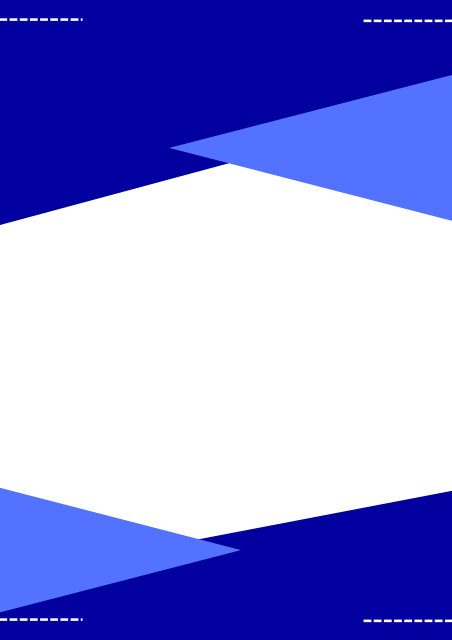
Write a Shadertoy shader that draws this background.

```glsl
// Navy and blue angular wedges framing a white page, with dashed lines near the corners.

// Coverage of the region where a signed distance (in canvas units) is positive
float cover(float dist, float size) {
    return clamp(dist * size + 0.5, 0.0, 1.0);
}

// Sideways wedge with its tip at apex, opening to the right (dir = 1) or left (dir = -1)
float wedge(vec2 p, vec2 apex, float dir, float slope) {
    float halfHeight = (p.x - apex.x) * dir * slope;
    return cover(halfHeight - abs(p.y - apex.y), iResolution.y);
}

// Horizontal dashed line between two x limits
float dashes(vec2 p, float y, float from, float to, float phase) {
    float period = 0.0225, dashHalf = 0.0086;
    float along = abs(mod(p.x - phase, period) - dashHalf);
    along = min(along, period - along);
    float inside = min(dashHalf - along, min(p.x - from, to - p.x));
    return cover(inside, iResolution.x) * cover(0.002 - abs(p.y - y), iResolution.y);
}

void mainImage(out vec4 fragColor, in vec2 fragCoord) {
    vec2 uv = fragCoord / iResolution.xy;
    vec3 white = vec3(1.0);
    vec3 navy = vec3(0.008, 0.0, 0.62);
    vec3 blue = vec3(0.322, 0.447, 1.0);

    // Slanted navy bands at the top and bottom
    float topBand = cover(uv.y - 0.6484 - 0.1906 * uv.x, iResolution.y);
    float bottomBand = cover(0.0980 + 0.1351 * uv.x - uv.y, iResolution.y);
    vec3 color = mix(white, navy, max(topBand, bottomBand));

    // Light blue wedges entering from opposite sides
    float rightWedge = wedge(uv, vec2(0.3745, 0.7689), 1.0, 0.1822);
    float leftWedge = wedge(uv, vec2(0.5332, 0.1405), -1.0, 0.1825);
    color = mix(color, blue, max(rightWedge, leftWedge));

    // Dashed lines, the left pair slightly higher than the right
    for (int i = 0; i < 2; i++) {
        float y = mix(0.0299, 0.9674, float(i));
        float left = dashes(uv, y + 0.002, -0.1, 0.1827, -0.0013);
        float right = dashes(uv, y, 0.8044, 1.1, 0.8044);
        color = mix(color, white, max(left, right));
    }

    fragColor = vec4(color, 1.0);
}
```
